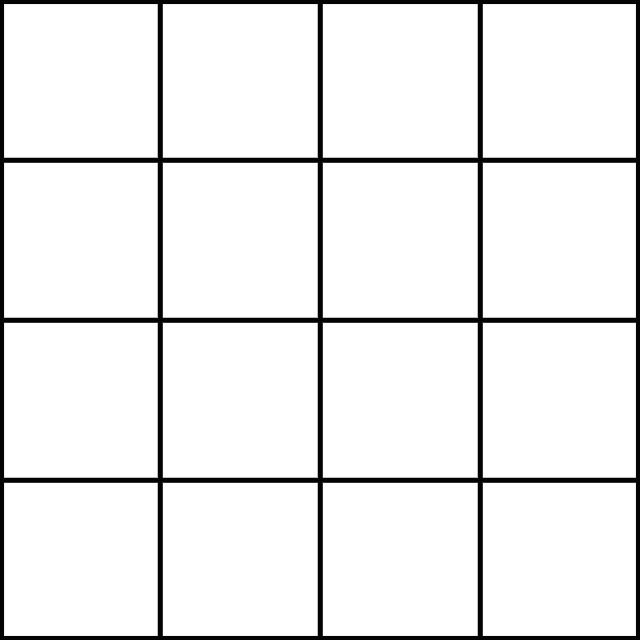
This pattern is drawn by a WebGL 2 fragment shader. Its source:

```glsl
#version 300 es
precision highp float;
// Draws a four by four grid of white square cells ruled in black, with a closed border.

uniform vec2 u_resolution;
out vec4 fragColor;

const vec3 PAPER = vec3(1.0);
const vec3 INK = vec3(0.01);
const float CELLS = 4.0;
const float RULE_WIDTH = 0.00793;
const float BORDER_WIDTH = 0.00635;
const vec2 RULE_SHIFT = vec2(0.00043, -0.00043);

// Distance on each axis to the nearest rule of a repeating grid
vec2 gridDistance(vec2 p, float cells) {
    return abs(fract(p * cells + 0.5) - 0.5) / cells;
}

// Distance on each axis to the nearest canvas edge
vec2 edgeDistance(vec2 p) {
    return min(p, 1.0 - p);
}

// Ink coverage of a band, smoothed over one pixel
vec2 bandCoverage(vec2 dist, float reach, vec2 pixel) {
    return clamp((reach - dist) / pixel + 0.5, 0.0, 1.0);
}

void main() {
    vec2 uv = gl_FragCoord.xy / u_resolution;
    vec2 pixel = 1.0 / u_resolution;

    // Inner rules and outer border
    vec2 rules = bandCoverage(gridDistance(uv - RULE_SHIFT, CELLS), 0.5 * RULE_WIDTH, pixel);
    vec2 border = bandCoverage(edgeDistance(uv), BORDER_WIDTH, pixel);

    // Union of both directions
    vec2 ink = max(rules, border);
    fragColor = vec4(mix(PAPER, INK, max(ink.x, ink.y)), 1.0);
}
```
